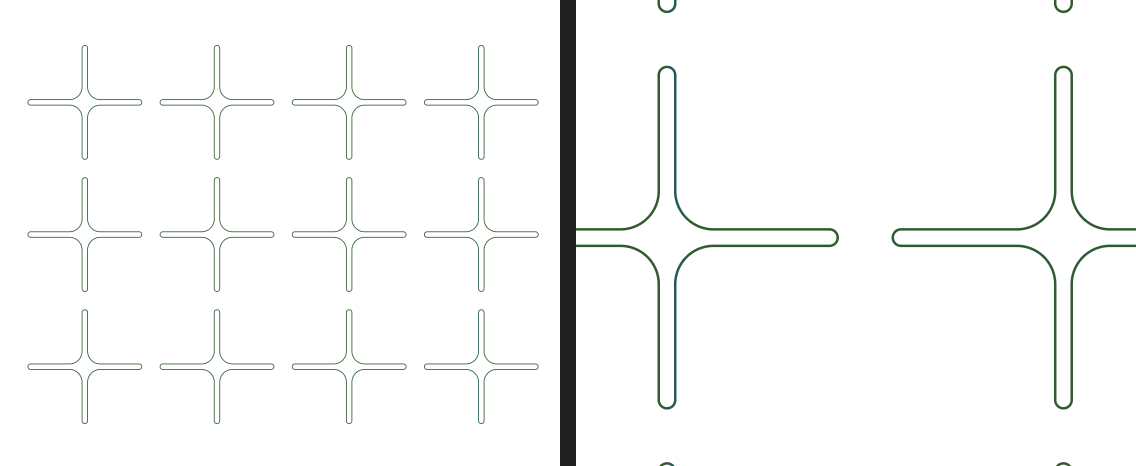
Left: the whole. Right: its middle third, enlarged.
A Shadertoy shader for this pattern:

```glsl
// Four by three grid of thin four-armed stars, drawn as hairline outlines on white.
// Each star is a signed distance: round-ended arms joined by circular fillets.
// The ink shifts between green and teal by edge, row and column.

const vec2 GRID = vec2(4.0, 3.0);              // repeats across and down
const vec2 GRID_OFFSET = vec2(0.0066, -0.0033); // grid centre from canvas centre
const float PITCH = 0.2836;                    // lengths are in canvas heights
const float ARM_LENGTH = 0.1221;
const float ARM_RADIUS = 0.0059;
const float FILLET_RADIUS = 0.0274;
const float LINE_WIDTH = 0.00178;

const vec3 PAPER = vec3(1.0);
const vec3 GREEN_INK = vec3(0.20, 0.36, 0.13);
const vec3 TEAL_INK = vec3(0.14, 0.34, 0.38);

float hash(vec2 p) {
    return fract(sin(dot(p, vec2(12.9898, 78.233))) * 43758.5453);
}

// Signed distance to a cross with rounded ends and filleted inner corners
float starDistance(vec2 p, float armLength, float armRadius, float fillet) {
    p = abs(p);
    if (p.y > p.x) p = p.yx;
    float corner = armRadius + fillet;
    if (p.x < corner) return fillet - length(p - corner);
    float pastEnd = max(p.x - (armLength - armRadius), 0.0);
    return length(vec2(pastEnd, p.y)) - armRadius;
}

// Share of a pixel covered by a line centred at distance zero
float lineCoverage(float d, float width, float pixel) {
    float upper = min(d + 0.5 * pixel, 0.5 * width);
    float lower = max(d - 0.5 * pixel, -0.5 * width);
    return clamp((upper - lower) / pixel, 0.0, 1.0);
}

// Outer rows tint their far horizontal edges; columns tint one upright edge
vec3 inkColour(vec2 p, vec2 cell) {
    bool horizontal = abs(p.x) > abs(p.y);
    float side = horizontal ? p.y * (cell.y - 1.0) : p.x * (2.0 - cell.x);
    float teal = mix(0.08, 0.75, step(1e-6, side));
    teal += 0.2 * hash(cell);
    return mix(GREEN_INK, TEAL_INK, teal);
}

void mainImage(out vec4 fragColor, in vec2 fragCoord) {
    float pixel = 1.0 / iResolution.y;
    vec2 position = (fragCoord - 0.5 * iResolution.xy) * pixel - GRID_OFFSET;

    // Nearest star and the position relative to its centre
    vec2 grid = position / PITCH + 0.5 * GRID;
    vec2 cell = clamp(floor(grid), vec2(0.0), GRID - 1.0);
    vec2 p = (grid - cell - 0.5) * PITCH;

    // Outline over paper
    float d = starDistance(p, ARM_LENGTH, ARM_RADIUS, FILLET_RADIUS);
    float ink = lineCoverage(d, LINE_WIDTH, pixel);
    fragColor = vec4(mix(PAPER, inkColour(p, cell), ink), 1.0);
}
```
